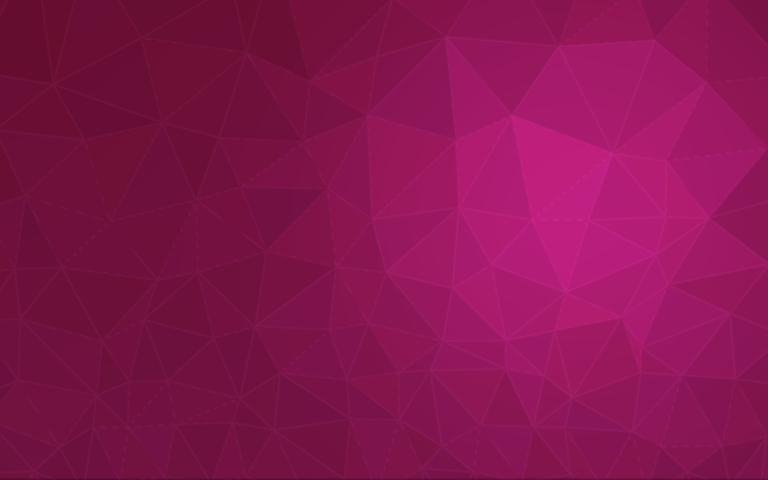
A Shadertoy shader for this background:

```glsl
// Faceted magenta backdrop: a triangle mesh lit by a soft glow right of centre.

float hash(vec2 p) {
    vec3 q = fract(vec3(p.xyx) * 0.1031);
    q += dot(q, q.yzx + 33.33);
    return fract((q.x + q.y) * q.z);
}

// Smooth light field, from dark wine to bright magenta
vec3 glowColor(vec2 p) {
    vec3 wine = mix(vec3(0.437, 0.069, 0.25), vec3(0.405, 0.053, 0.192), clamp(p.y, 0.0, 1.0));
    vec2 d = (p - vec2(1.2, 0.57)) / 0.46;
    return mix(wine, vec3(0.745, 0.122, 0.495), exp(-dot(d, d)));
}

// Jittered grid node; the cells grow towards the top
vec2 meshNode(vec2 id) {
    vec2 g = id + 0.68 * (vec2(hash(id + 41.0), hash(id + 97.0)) - 0.5);
    float grow = exp(0.09 * g.y);
    return vec2(0.8 + 0.09 * g.x * grow, grow - 1.0);
}

// Signed distance to the line a-b, positive on its right side
float sideDistance(vec2 p, vec2 a, vec2 b) {
    vec2 e = normalize(b - a);
    return dot(p - a, vec2(e.y, -e.x));
}

// Colour of one facet, premultiplied by its coverage
vec4 facet(vec2 p, vec2 a, vec2 b, vec2 c, float seed, float px) {
    float outside = max(sideDistance(p, a, b),
                    max(sideDistance(p, b, c), sideDistance(p, c, a)));
    float cover = clamp(0.5 - outside / px, 0.0, 1.0);

    // Flat shade with a slight gradient and a random tint
    vec3 col = glowColor(mix((a + b + c) / 3.0, p, 0.25));
    float tint = hash(vec2(seed * 91.0, 7.3)) - 0.5;
    col *= 1.0 + 0.075 * (seed - 0.5);
    col.b *= 1.0 + 0.09 * tint;

    // Faint seams, some of them dashed
    float seam = 1.0 - smoothstep(0.0, 0.0022 + px, abs(outside));
    float dash = smoothstep(0.4, 0.6, abs(fract((p.x + p.y) * 40.0) * 2.0 - 1.0));
    seam *= mix(1.0, dash, step(0.7, seed));
    col += 0.035 * seam * vec3(0.8, 0.6, 0.9);
    return vec4(col, 1.0) * cover;
}

void mainImage(out vec4 fragColor, in vec2 fragCoord) {
    float px = 1.0 / iResolution.y;
    vec2 p = fragCoord * px;
    p.x *= 1.6 * iResolution.y / iResolution.x;

    // Grid cell under this point
    vec2 cell = floor(vec2((p.x - 0.8) / (0.09 * (1.0 + p.y)), log(1.0 + p.y) / 0.09));

    // Sum the facets of the nearby cells
    vec4 sum = vec4(glowColor(p), 1.0) * 0.001;
    for (int j = -1; j <= 1; j++) {
        for (int i = -1; i <= 1; i++) {
            vec2 id = cell + vec2(i, j);
            vec2 a = meshNode(id);
            vec2 b = meshNode(id + vec2(1, 0));
            vec2 c = meshNode(id + vec2(1, 1));
            vec2 d = meshNode(id + vec2(0, 1));
            float s1 = hash(id + 13.7);
            float s2 = hash(id + 71.9);
            // Split each quad along its shorter diagonal
            if (distance(a, c) < distance(b, d)) {
                sum += facet(p, a, b, c, s1, px) + facet(p, a, c, d, s2, px);
            } else {
                sum += facet(p, a, b, d, s1, px) + facet(p, b, c, d, s2, px);
            }
        }
    }
    vec3 col = sum.rgb / sum.a;

    // Thin dark rim along the bottom
    col *= mix(0.75, 1.0, smoothstep(0.0, 0.006, p.y));
    fragColor = vec4(col, 1.0);
}
```
